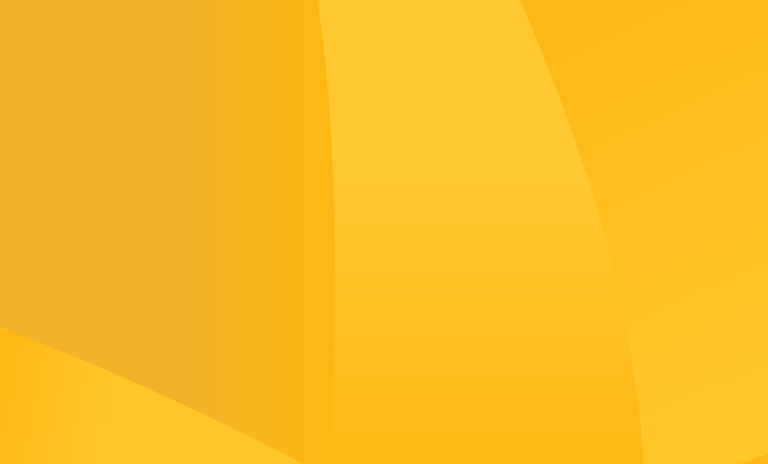
A Shadertoy shader for this background:

```glsl
const vec3 AMBER = vec3(0.994, 0.722, 0.075);
const vec3 OCHRE = vec3(0.949, 0.702, 0.170);
const vec3 HONEY = vec3(1.000, 0.784, 0.190);
const vec3 LEMON = vec3(1.000, 0.776, 0.165);

// Linear blend between two colours over the range [start, end]
vec3 ramp(vec3 a, vec3 b, float start, float end, float t) {
    return mix(a, b, clamp((t - start) / (end - start), 0.0, 1.0));
}

// Antialiased coverage, positive distance is inside
float cover(float d, float pixel) {
    return clamp(d / pixel + 0.5, 0.0, 1.0);
}

// Cubic curve with coefficients ordered from constant to cubic
float cubic(vec4 k, float t) {
    return k.x + t * (k.y + t * (k.z + t * k.w));
}

void mainImage(out vec4 fragColor, in vec2 fragCoord) {
    vec2 uv = fragCoord / iResolution.xy;
    vec2 pixel = 1.0 / iResolution.xy;
    float aspect = iResolution.x / iResolution.y;

    // Left panel: horizontal fade
    vec3 color = ramp(OCHRE, AMBER, 0.23, 0.415, uv.x);

    // Middle band: vertical fade
    vec3 band = ramp(AMBER, HONEY, 0.02, 0.62, uv.y);
    float bandEdge = cubic(vec4(0.4355, 0.0, -0.043, -0.045), uv.y - 0.43);
    color = mix(color, band, cover(uv.x - bandEdge, pixel.x));

    // Right panel: diagonal fade
    float slant = dot(vec2(uv.x * aspect, 1.0 - uv.y), vec2(0.42, 0.9));
    vec3 right = ramp(AMBER + vec3(0.003, 0.005, 0.012), LEMON, 0.62, 1.42, slant);
    float rightEdge = cubic(vec4(0.838, -0.035, -0.15, 0.024), uv.y);
    color = mix(color, right, cover(uv.x - rightEdge, pixel.x));

    // Lower left sweep
    vec3 sweep = ramp(AMBER, LEMON, 0.0, 0.145, uv.x - 0.12 * (uv.y - 0.15));
    float sweepEdge = cubic(vec4(0.294, -0.62, -0.32, 0.0), uv.x);
    color = mix(color, sweep, cover(sweepEdge - uv.y, pixel.y * 1.1));

    // Lower right corner
    float cornerEdge = 0.58 * (uv.x - 0.9635);
    color = mix(color, AMBER, cover(cornerEdge - uv.y, pixel.y * 1.1));

    fragColor = vec4(color, 1.0);
}
```
